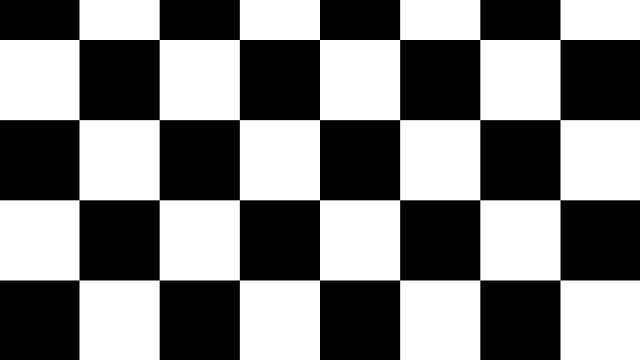
A Shadertoy shader for this pattern:

```glsl
#define CELL_SIZE 0.12526
#define ANCHOR vec2(0.5, 0.5)
#define EDGE_PIXELS 1.0
#define DARK vec3(0.0)
#define LIGHT vec3(1.0)

// Signed distance to the nearest cell border, alternating in sign per cell
vec2 alternatingDistance(vec2 p) {
    return abs(mod(p - 0.5, 2.0) - 1.0) - 0.5;
}

// 0 on dark cells, 1 on light cells, with box-filtered borders
float checker(vec2 p, float edgeWidth) {
    vec2 side = clamp(2.0 * alternatingDistance(p) / edgeWidth, -1.0, 1.0);
    return 0.5 - 0.5 * side.x * side.y;
}

void mainImage(out vec4 fragColor, in vec2 fragCoord) {
    // Canvas-width units, then cell units around the anchor corner
    vec2 uv = fragCoord / iResolution.x;
    vec2 cell = (uv - ANCHOR) / CELL_SIZE;
    float edgeWidth = EDGE_PIXELS / (iResolution.x * CELL_SIZE);

    fragColor = vec4(mix(DARK, LIGHT, checker(cell, edgeWidth)), 1.0);
}
```
